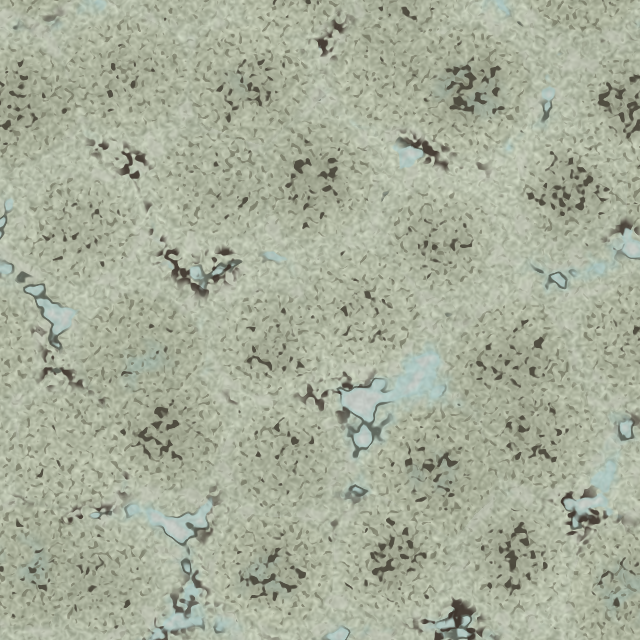
Give the GLSL for this texture, as a three.js fragment shader.

```glsl
// Thin section of oolitic limestone: speckled round grains, pale cement and blue-stained pores.
varying vec2 vUv;

vec2 hash2(vec2 p) {
  vec3 a = fract(p.xyx * vec3(0.1031, 0.1030, 0.0973));
  a += dot(a, a.yzx + 33.33);
  return fract((a.xx + a.yz) * a.zy);
}

float cornerGradient(vec2 cell, vec2 offset) {
  float angle = 6.2832 * hash2(cell + 40.0).x;
  return dot(vec2(cos(angle), sin(angle)), offset);
}

// Gradient noise, roughly -1 to 1
float gnoise(vec2 p) {
  vec2 i = floor(p), f = fract(p);
  vec2 u = f * f * f * (f * (f * 6.0 - 15.0) + 10.0);
  vec2 e = vec2(1.0, 0.0);
  float low = mix(cornerGradient(i, f), cornerGradient(i + e.xy, f - e.xy), u.x);
  float high = mix(cornerGradient(i + e.yx, f - e.yx), cornerGradient(i + e.xx, f - e.xx), u.x);
  return 1.4 * mix(low, high, u.y);
}

// Nearest grain in staggered rows: xy = its random traits, z = distance to its centre
vec3 nearestGrain(vec2 q) {
  vec3 nearest = vec3(0.0, 0.0, 9.0);
  float row = floor(q.y);
  for (int j = -1; j <= 1; j++) {
    float y = row + float(j);
    float shift = 0.5 * mod(y, 2.0);
    for (int i = -1; i <= 1; i++) {
      vec2 cell = vec2(floor(q.x - shift) + float(i), y);
      vec2 centre = cell + vec2(shift, 0.0) + 0.5 + 0.5 * (hash2(cell + 7.0) - 0.5);
      float d = length(q - centre);
      if (d < nearest.z) nearest = vec3(hash2(cell + 91.0), d);
    }
  }
  return nearest;
}

void main() {
  vec2 uv = vUv;
  vec2 wobble = vec2(gnoise(uv * 9.0), gnoise(uv * 9.0 + 17.0));
  vec3 grain = nearestGrain(uv * 5.2 + 0.06 * wobble + 3.0);
  float d = grain.z;
  float radius = 0.43 + 0.09 * grain.y;
  float inside = 1.0 - smoothstep(radius - 0.06, radius + 0.02, d);

  // Turned and warped coordinates keep the fine noise free of a visible lattice
  vec2 turned = mat2(0.8, 0.6, -0.6, 0.8) * uv;
  turned += 0.003 * vec2(gnoise(uv * 70.0 + 9.0), gnoise(uv * 70.0 + 33.0));
  float fine = gnoise(turned * 150.0 + 5.0);
  float medium = gnoise(turned * 72.0 + 11.0);
  float broad = gnoise(uv * 6.0 + 31.0);
  float clumps = 0.6 * gnoise(turned * 100.0 + 21.0) + 0.55 * gnoise(turned * 52.0 + 77.0);

  // Cement and grain body, with faint concentric coats
  vec3 color = vec3(0.712, 0.742, 0.662);
  color = mix(color, vec3(0.685, 0.71, 0.622), inside * (0.4 + 0.6 * grain.y));
  float coats = smoothstep(0.28, 0.38, d) * (1.0 - smoothstep(radius, radius + 0.08, d));
  color += 0.014 * coats * sin(d * 85.0 + 2.0 * wobble.x);
  color -= 0.025 * (1.0 - smoothstep(0.006, 0.035, abs(d - radius)));
  color += 0.09 * fine + 0.065 * medium + 0.035 * broad;

  // Bright crystals in the cement
  float crystals = smoothstep(0.1, 0.5, gnoise(turned * 32.0 + 55.0)) * (1.0 - inside);
  color = mix(color, vec3(0.77, 0.78, 0.73), 0.5 * crystals);

  // Patchy blue stain in a few cores
  float stain = step(0.8, grain.y) * (1.0 - smoothstep(0.05, 0.3, d + 0.2 * wobble.y));
  stain *= smoothstep(-0.4, 0.3, gnoise(uv * 26.0 + 60.0));
  color = mix(color, vec3(0.64, 0.73, 0.69) + 0.06 * fine, 0.7 * stain);

  // Fine brown specks, crowded in some places
  float crowding = 0.22 * gnoise(uv * 18.0 + 90.0) + 0.06 * inside;
  float specks = smoothstep(0.3, 0.65, gnoise(turned * 118.0 + 63.0) + crowding);
  color = mix(color, vec3(0.4, 0.4, 0.325), specks * (0.25 + 0.35 * inside));

  // Dark clusters over a dusky core
  float core = 1.0 - smoothstep(0.14, 0.45, d + 0.1 * gnoise(uv * 20.0 + 8.0));
  float density = core * (0.35 + 0.7 * grain.x) + 0.3 * gnoise(uv * 24.0 + 50.0) * inside;
  density = clamp(density, 0.0, 1.0);
  color = mix(color, vec3(0.53, 0.54, 0.46), 0.4 * density * density);
  float threshold = mix(0.62, 0.02, density);
  float dark = smoothstep(threshold, threshold + 0.25, clumps);
  color = mix(color, vec3(0.27, 0.255, 0.21), 0.88 * dark);

  // Pores where grains leave gaps: blue halo, then a pale opening
  float ragged = 0.11 * gnoise(uv * 24.0 + 3.0) + 0.08 * gnoise(turned * 55.0);
  float pore = d - 0.69 + ragged + 0.12 * gnoise(uv * 4.0 + 13.0);
  float halo = smoothstep(-0.13, 0.02, pore) * smoothstep(-0.15, 0.35, gnoise(uv * 6.0 + 45.0));
  color = mix(color, vec3(0.66, 0.76, 0.73) + 0.06 * fine, 0.7 * halo);
  float opening = smoothstep(-0.015, 0.025, pore);
  vec3 resin = mix(vec3(0.68, 0.78, 0.76), vec3(0.77, 0.79, 0.77), smoothstep(0.02, 0.12, pore));
  color = mix(color, resin + 0.04 * medium + 0.03 * fine, 0.9 * opening);

  // Thin dark pore outline, broken along its length
  float outline = 1.0 - smoothstep(0.006, 0.028, abs(pore));
  outline *= smoothstep(-0.2, 0.2, gnoise(uv * 10.0 + 29.0));
  color = mix(color, vec3(0.3, 0.32, 0.28), 0.8 * outline);

  // Brown crust clotted against some pore walls
  float wall = smoothstep(-0.18, -0.06, pore) * (1.0 - smoothstep(0.0, 0.05, pore));
  wall *= smoothstep(0.0, 0.3, gnoise(uv * 5.0 + 71.0));
  float crust = wall * smoothstep(-0.05, 0.25, clumps + 0.5 * gnoise(uv * 30.0 + 15.0));
  color = mix(color, vec3(0.23, 0.19, 0.16), 0.9 * crust);

  gl_FragColor = vec4(clamp(color, 0.0, 1.0), 1.0);
}
```
